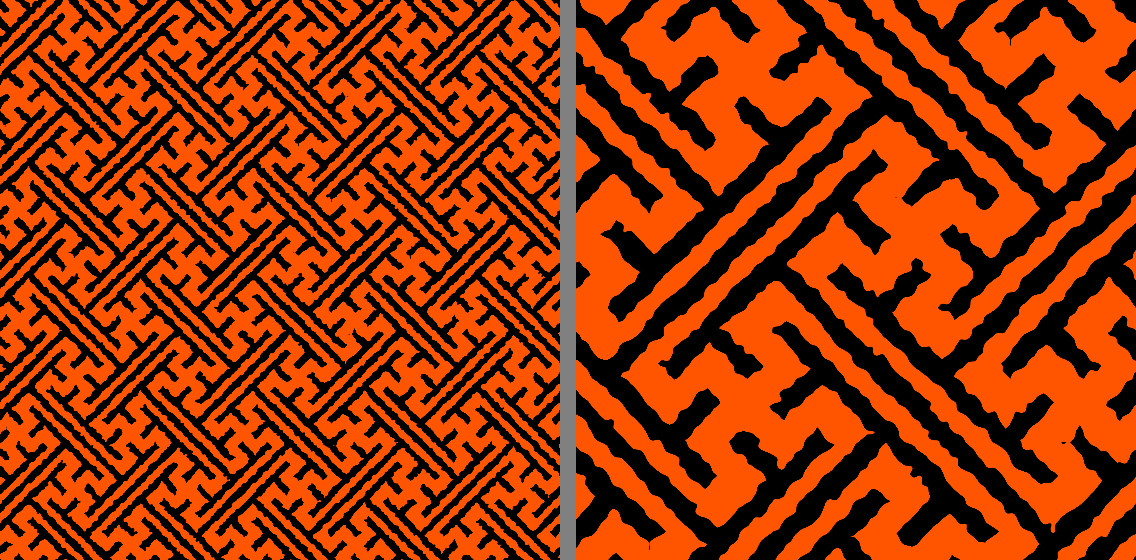
Left: the whole. Right: its middle third, enlarged.
Write a WebGL 1 fragment shader that draws this pattern.

```glsl
precision highp float;
// Diagonal interlocking key fret: rough black strokes on an orange ground.
uniform vec2 u_resolution;

const float REPEATS = 5.0;        // whole repeats across and down
const float CELL = 6.0;           // pinwheel cell size, in stroke pitches
const float HALF_WIDTH = 0.25;    // half of a stroke, in stroke pitches
const float ROUGH_CELLS = 180.0;  // edge noise cells across the canvas
const float ROUGHNESS = 0.2;
const vec2 ORIGIN = vec2(0.172, 0.63);
const vec3 ORANGE = vec3(1.0, 0.33, 0.0);
const vec3 BLACK = vec3(0.0);

float hash(vec2 p) {
  vec3 q = fract(vec3(p.xyx) * 0.1031);
  q += dot(q, q.yzx + 33.33);
  return fract((q.x + q.y) * q.z);
}

// Value noise that wraps after a whole number of cells.
float wrapNoise(vec2 uv, float cells) {
  vec2 p = uv * cells;
  vec2 i = floor(p);
  vec2 f = fract(p);
  f = f * f * (3.0 - 2.0 * f);
  vec2 a = mod(i, cells);
  vec2 b = mod(i + 1.0, cells);
  return mix(mix(hash(a), hash(vec2(b.x, a.y)), f.x),
             mix(hash(vec2(a.x, b.y)), hash(b), f.x), f.y);
}

// Signed distance to an upright bar at x, running from low to high.
float bar(vec2 p, float x, float low, float high) {
  vec2 d = abs(p - vec2(x, 0.5 * (low + high)));
  return max(d.x - HALF_WIDTH, d.y - 0.5 * (high - low));
}

// Three strokes, turned four times about the cell centre.
float pinwheel(vec2 p) {
  float d = 100.0;
  for (int i = 0; i < 4; i++) {
    d = min(d, bar(p, -3.0, -4.0, 2.0));  // long shared stroke
    d = min(d, bar(p, -2.0, -4.0, 0.8));  // free-ended stroke
    d = min(d, bar(p, -0.72, 0.4, 2.0));  // short stub
    p = vec2(-p.y, p.x);
  }
  return d;
}

// Cells alternate in handedness over a diagonal checkerboard.
float fret(vec2 grid) {
  vec2 cell = floor(grid / CELL);
  vec2 local = grid - CELL * (cell + 0.5);
  if (mod(cell.x + cell.y, 2.0) > 0.5) local.y = -local.y;
  return pinwheel(local);
}

void main() {
  vec2 uv = gl_FragCoord.xy / u_resolution;
  vec2 p = uv * REPEATS - ORIGIN;
  vec2 grid = CELL * vec2(p.x - p.y, p.x + p.y);

  // Uneven, slightly chipped edges
  float d = fret(grid) + ROUGHNESS * (wrapNoise(uv, ROUGH_CELLS) - 0.5);

  // Crisp edge, softened over a fraction of a pixel
  float pixel = REPEATS * CELL * 1.4142 / u_resolution.y;
  float ink = 1.0 - smoothstep(-0.25 * pixel, 0.25 * pixel, d);
  gl_FragColor = vec4(mix(ORANGE, BLACK, ink), 1.0);
}
```
